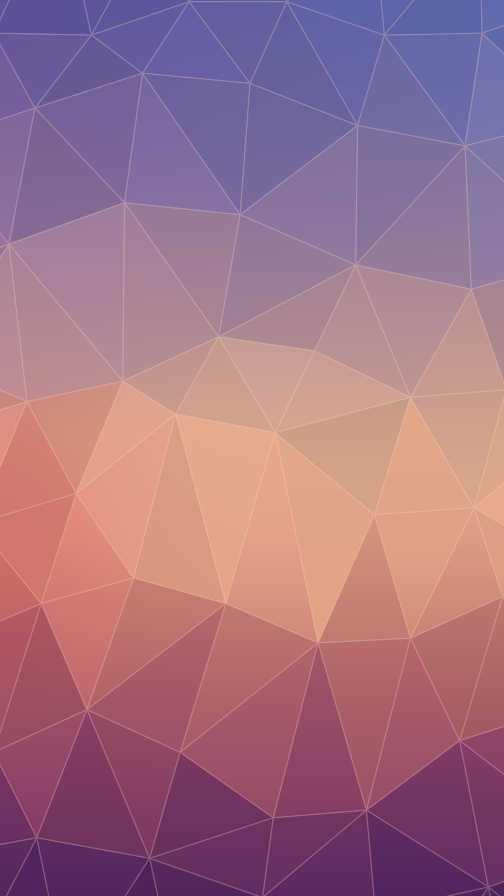
Give the GLSL for this background, as a Shadertoy shader.

```glsl
// Low-poly sunset: a faceted mesh fading from violet dusk through peach to plum.

const float ASPECT = 0.5625;   // width of the design, in canvas heights
const int ROWS = 10;

// Each mesh row follows a wave: mean height, amplitude, frequency, crest column.
const vec4 ROW_WAVE[ROWS] = vec4[](
    vec4(-0.12, 0.02, 1.0, 1.0), vec4(0.023, 0.042, 1.1, 1.0),
    vec4(0.143, 0.065, 1.3, 1.0), vec4(0.316, 0.039, 1.3, 1.0),
    vec4(0.479, 0.068, 1.5, 2.35), vec4(0.589, 0.039, 1.5, 2.3),
    vec4(0.727, 0.05, 1.2, 1.3), vec4(0.879, 0.042, 1.2, 1.3),
    vec4(0.98, 0.026, 1.6, 2.5), vec4(1.1, 0.02, 1.0, 1.0));

// Horizontal start and spacing of the columns in each row.
const vec2 ROW_STEP[ROWS] = vec2[](
    vec2(-0.05, 0.125), vec2(-0.085, 0.126), vec2(-0.007, 0.104),
    vec2(0.046, 0.103), vec2(-0.026, 0.111), vec2(0.03, 0.107),
    vec2(0.01, 0.129), vec2(0.039, 0.12), vec2(-0.007, 0.109),
    vec2(-0.05, 0.117));

// Evenly spaced sky colours from bottom to top.
const int STOPS = 9;
const vec3 SKY[STOPS] = vec3[](
    vec3(0.31, 0.14, 0.36), vec3(0.52, 0.24, 0.39), vec3(0.70, 0.39, 0.41),
    vec3(0.87, 0.62, 0.51), vec3(0.87, 0.66, 0.54), vec3(0.71, 0.56, 0.58),
    vec3(0.56, 0.46, 0.62), vec3(0.44, 0.40, 0.63), vec3(0.36, 0.36, 0.63));

float hash(vec2 p) {
    return fract(sin(dot(p, vec2(127.1, 311.7))) * 437.585);
}

vec2 meshPoint(int column, int row) {
    vec4 wave = ROW_WAVE[row];
    float c = float(column);
    return vec2(ROW_STEP[row].x + ROW_STEP[row].y * c,
                wave.x + wave.y * cos(wave.z * (c - wave.w)));
}

vec3 skyColor(vec2 p) {
    float h = clamp(p.y, 0.0, 1.0) * float(STOPS - 1);
    int i = min(int(h), STOPS - 2);
    vec3 color = mix(SKY[i], SKY[i + 1], h - float(i));

    // Rose glow at the left, cooler blue toward the upper right
    vec2 fromGlow = (p - vec2(0.0, 0.42)) / vec2(0.13, 0.16);
    color -= vec3(0.02, 0.16, 0.08) * exp(-dot(fromGlow, fromGlow));
    float side = p.x / ASPECT - 0.5;
    color += vec3(0.0, 0.09, 0.08) * side * smoothstep(0.55, 0.95, p.y);
    return color;
}

// Signed distance to the line a-b, positive on its left.
float edgeSide(vec2 p, vec2 a, vec2 b) {
    vec2 e = b - a;
    vec2 q = p - a;
    return (e.x * q.y - e.y * q.x) / length(e);
}

// Adds one counter-clockwise triangle: rgb is weighted colour, a is coverage.
void addFacet(vec2 p, vec2 a, vec2 b, vec2 c, vec2 id, float pixel,
              inout vec4 sum, inout float inside) {
    float d = min(edgeSide(p, a, b), min(edgeSide(p, b, c), edgeSide(p, c, a)));
    inside = max(inside, d);
    float coverage = smoothstep(-pixel, pixel, d);
    if (coverage <= 0.0) return;

    // Sample between centre and point, so each facet holds a soft gradient
    vec2 place = mix((a + b + c) / 3.0, p, 0.45);
    place.y += 0.05 * (hash(id) - 0.5);
    float shade = 1.0 + 0.09 * (hash(id + 17.3) - 0.5);
    sum += vec4(skyColor(place) * shade, 1.0) * coverage;
}

void mainImage(out vec4 fragColor, in vec2 fragCoord) {
    vec2 p = fragCoord / iResolution.xy * vec2(ASPECT, 1.0);
    float pixel = 0.7 / iResolution.y;
    vec4 sum = vec4(0.0);
    float inside = -1.0;

    // Split every mesh cell along its shorter diagonal
    for (int row = 0; row < ROWS - 1; row++) {
        for (int column = -1; column < 6; column++) {
            vec2 a = meshPoint(column, row);
            vec2 b = meshPoint(column + 1, row);
            vec2 c = meshPoint(column + 1, row + 1);
            vec2 d = meshPoint(column, row + 1);
            vec2 id = vec2(column, row);
            bool rising = distance(a, c) < distance(b, d);
            addFacet(p, a, b, rising ? c : d, id, pixel, sum, inside);
            addFacet(p, rising ? a : b, c, d, id + 0.5, pixel, sum, inside);
        }
    }
    vec3 color = sum.a > 0.0 ? sum.rgb / sum.a : skyColor(p);

    // Fine pale seams between facets
    float seam = 1.0 - smoothstep(0.0, 0.0006 + pixel, abs(inside));
    color = mix(color, vec3(0.98, 0.84, 0.77), 0.3 * seam);
    fragColor = vec4(color, 1.0);
}
```
